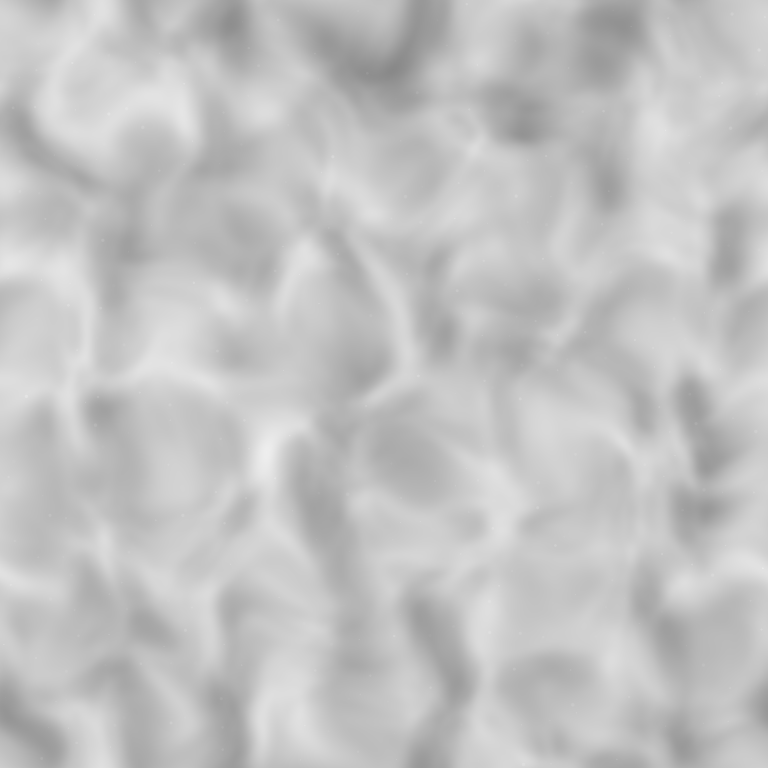
Reproduce this texture procedurally as a Shadertoy shader.

```glsl
// Soft grey relief: dark rounded, worm-like hollows between pale blurred ridges.
// Two wrapping grids of scattered capsules are warped and laid over periodic
// gradient noise, then dusted with tiny pale specks. Tiles in both directions.

#define BASE_TONE 0.82
#define HOLLOW_DEPTH 0.17
#define DIMPLE_DEPTH 0.055
#define HOLLOW_GRID 8.0
#define DIMPLE_GRID 14.0
#define WARP 0.055
#define CLOUD_CONTRAST 0.11
#define RIDGE_GLOW 0.045
#define SPECK_GRID 26.0
#define SPECK_GLOW 0.035

const float TAU = 6.28319;

// Three random values in 0..1 for a cell of a grid that repeats after n cells.
vec3 hashCell(vec2 cell, float n, float seed) {
    uvec3 v = uvec3(vec3(mod(cell, n), seed)) * 1664525u + 1013904223u;
    v.x += v.y * v.z; v.y += v.z * v.x; v.z += v.x * v.y;
    v ^= v >> 16u;
    v.x += v.y * v.z; v.y += v.z * v.x; v.z += v.x * v.y;
    return vec3(v >> 8u) / exp2(24.0);
}

float cornerSlope(vec2 cell, vec2 offset, float n, float seed) {
    float angle = TAU * hashCell(cell, n, seed).x;
    return dot(vec2(cos(angle), sin(angle)), offset);
}

// Gradient noise with n whole cells across the canvas.
float noise(vec2 uv, float n, float seed) {
    vec2 p = uv * n, cell = floor(p), f = p - cell;
    vec2 w = f * f * f * (f * (f * 6.0 - 15.0) + 10.0);
    vec2 e = vec2(1.0, 0.0);
    float low = mix(cornerSlope(cell, f, n, seed),
                    cornerSlope(cell + e.xy, f - e.xy, n, seed), w.x);
    float high = mix(cornerSlope(cell + e.yx, f - e.yx, n, seed),
                     cornerSlope(cell + e.xx, f - e.xx, n, seed), w.x);
    return mix(low, high, w.y);
}

float segmentDistance(vec2 p, vec2 halfAxis) {
    float t = dot(p, halfAxis) / dot(halfAxis, halfAxis);
    return length(p - halfAxis * clamp(t, -1.0, 1.0));
}

// Coverage by soft capsules, mostly upright or leaning to the left.
float hollows(vec2 uv, float n, float seed) {
    vec2 p = uv * n, home = floor(p);
    float open = 1.0;
    for (int y = -1; y <= 1; y++)
    for (int x = -1; x <= 1; x++) {
        vec2 cell = home + vec2(x, y);
        vec3 place = hashCell(cell, n, seed);
        vec3 form = hashCell(cell, n, seed + 1.0);
        float lean = mix(-1.1, 0.65, place.z);
        vec2 halfAxis = vec2(sin(lean), cos(lean)) * mix(0.04, 0.46, form.x);
        float d = segmentDistance(p - cell - mix(vec2(0.2), vec2(0.8), place.xy), halfAxis);
        float rim = mix(0.44, 0.58, form.y);
        open *= 1.0 - mix(0.25, 1.0, form.z) * (1.0 - smoothstep(0.04, rim, d));
    }
    return 1.0 - open;
}

// Small pale dots, each kept inside its own cell.
float specks(vec2 uv) {
    vec2 p = uv * SPECK_GRID, cell = floor(p);
    vec3 place = hashCell(cell, SPECK_GRID, 31.0);
    vec3 form = hashCell(cell, SPECK_GRID, 32.0);
    float radius = mix(0.03, 0.085, form.x * form.x);
    float d = length(p - cell - mix(vec2(0.1), vec2(0.9), place.xy));
    return (1.0 - smoothstep(0.4 * radius, radius, d)) * form.y * step(0.35, form.z);
}

void mainImage(out vec4 fragColor, in vec2 fragCoord) {
    vec2 uv = fragCoord / iResolution.xy;
    vec2 bent = uv + WARP * vec2(noise(uv, 7.0, 1.0), noise(uv, 7.0, 2.0));

    // Broad clouds down to faint wisps
    float clouds = noise(bent, 5.0, 3.0) + 0.8 * noise(bent, 10.0, 4.0)
                 + 0.35 * noise(bent, 19.0, 5.0) + 0.15 * noise(bent, 38.0, 6.0);

    // Dark hollows and smaller dimples
    float hollow = hollows(bent, HOLLOW_GRID, 11.0);
    float dimple = hollows(bent, DIMPLE_GRID, 21.0);

    // Pale ridges run along the zero lines of a noise, outside the hollows
    float crest = noise(bent, 6.0, 7.0) / 0.11;
    float ridge = exp(-crest * crest) * (1.0 - hollow);

    float tone = BASE_TONE + CLOUD_CONTRAST * clouds + RIDGE_GLOW * ridge
               - HOLLOW_DEPTH * hollow - DIMPLE_DEPTH * dimple
               + SPECK_GLOW * specks(uv);
    fragColor = vec4(vec3(clamp(tone, 0.0, 1.0)), 1.0);
}
```
